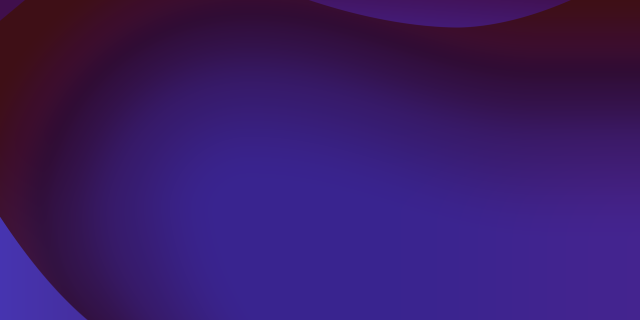
Give the GLSL for this background, as a Shadertoy shader.

```glsl
// Soft violet-blue hollow ringed by a dark red fold, with bright patches past its edges.
#define HOLLOW_CENTER vec2(0.78, 0.33)
#define HOLLOW_RADII vec2(0.64, 0.615)
#define RIDGE_DROP 0.091
#define RIDGE_SPAN 0.92
#define FOOT_BEND 0.8
#define LENS_X 1.43
#define LENS_DEPTH 0.086

const vec3 RIDGE = vec3(0.188, 0.048, 0.205);
const vec3 WINE = vec3(0.235, 0.050, 0.180);
const vec3 RUST = vec3(0.245, 0.060, 0.085);
const vec3 VIOLET = vec3(0.212, 0.092, 0.375);
const vec3 INDIGO = vec3(0.225, 0.140, 0.560);

// Depth inside the hollow: zero on the dark ridge, negative in the fold
float hollowDepth(vec2 p) {
    float bend = max(0.4 - p.y, 0.0);
    p.x -= FOOT_BEND * bend * bend;
    vec2 q = p - HOLLOW_CENTER;
    if (q.x < 0.0) {
        q.y = max(q.y, 0.0);
        return (1.0 - length(q / HOLLOW_RADII)) * HOLLOW_RADII.y;
    }
    float angle = min(q.x / RIDGE_SPAN, 1.0) * 3.14159265;
    float ridge = HOLLOW_RADII.y - RIDGE_DROP * (1.0 - cos(angle));
    return min(ridge - q.y, HOLLOW_RADII.y);
}

// Colour ramp across the fold, the ridge and the hollow
vec3 surfaceColor(vec2 p) {
    float depth = hollowDepth(p);
    vec3 inner = mix(RIDGE, VIOLET, smoothstep(-0.06, 0.23, depth));
    inner = mix(inner, INDIGO, smoothstep(0.08, 0.52, depth));
    vec3 fold = mix(RIDGE, WINE, smoothstep(0.0, 0.11, -depth));
    fold = mix(fold, RUST, smoothstep(0.07, 0.25, -depth));
    vec3 color = mix(fold, inner, smoothstep(-0.03, 0.03, depth));

    // Warmer lower right, cooler lower left
    color.r += 0.04 * smoothstep(1.2, 2.0, p.x) * smoothstep(0.0, 0.4, depth);
    float foot = (1.0 - smoothstep(0.0, 0.5, p.x)) * (1.0 - smoothstep(0.1, 0.6, p.y));
    return color + vec3(0.01, 0.03, 0.07) * foot;
}

// Signed distances of the outer patches, positive inside
float lensPatch(vec2 p) {
    float halfWidth = p.x < LENS_X ? 0.465 : 0.354;
    float u = abs(p.x - LENS_X) / halfWidth;
    return p.y - 1.0 + LENS_DEPTH * (1.0 - pow(u, 1.8));
}

float footPatch(vec2 p) {
    float x = min(p.x, 0.6);
    return (0.323 - 1.52 * x + 1.24 * x * x - p.y) * 0.62;
}

float cornerPatch(vec2 p) {
    return (1.0 - p.x / 0.078 - (1.0 - p.y) / 0.065) * 0.05;
}

float coverage(float dist) {
    float pixel = 1.0 / iResolution.y;
    return smoothstep(-0.7 * pixel, 0.7 * pixel, dist);
}

void mainImage(out vec4 fragColor, in vec2 fragCoord) {
    vec2 p = fragCoord / iResolution.xy * vec2(2.0, 1.0);
    vec3 color = surfaceColor(p);

    // Upper lens, fading to plum toward its upper right
    float plum = clamp((p.y - 0.92) * 8.0 + (p.x - 1.3) * 0.7, 0.0, 1.0);
    vec3 lensColor = mix(vec3(0.265, 0.105, 0.465), vec3(0.255, 0.065, 0.32), plum);
    color = mix(color, lensColor, coverage(lensPatch(p)));

    // Lower-left foot and upper-left corner
    vec3 footColor = mix(vec3(0.275, 0.205, 0.69), vec3(0.27, 0.18, 0.62), p.x / 0.28);
    color = mix(color, footColor, coverage(footPatch(p)));
    color = mix(color, vec3(0.25, 0.06, 0.30), coverage(cornerPatch(p)));

    fragColor = vec4(color, 1.0);
}
```
